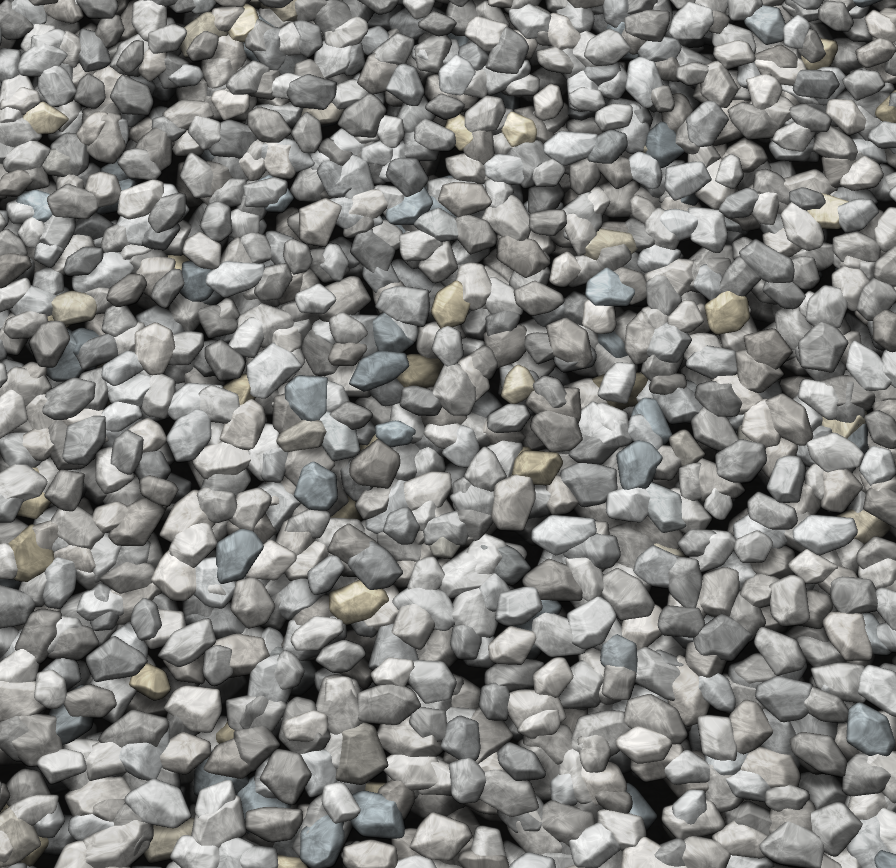
A Shadertoy shader for this texture:

```glsl
const float TAU = 6.28318;
const int SIDES = 7;
const int LAYERS = 3;
const int SAMPLES = 3;
const float MAX_RISE = 0.55;
const vec3 LIGHT = vec3(-0.24, 0.58, 0.78);
const vec3 COOL_TINT = vec3(0.985, 1.0, 1.0);
const vec3 WARM_TINT = vec3(1.02, 1.0, 0.965);
const vec3 TAN_TINT = vec3(1.05, 1.0, 0.86);
const vec3 SLATE_TINT = vec3(0.78, 0.83, 0.85);

struct Stone {
    float height;
    float edge;   // distance inside the outline
    vec2 slope;
    vec2 local;
    float seed;
};

float hash(vec2 p) {
    vec3 q = fract(p.xyx * 0.1031);
    q += dot(q, q.yzx + 33.33);
    return fract((q.x + q.y) * q.z);
}

vec2 direction(float a) {
    return vec2(cos(a), sin(a));
}

mat2 rotation(float a) {
    vec2 d = direction(a);
    return mat2(d.x, d.y, -d.y, d.x);
}

// Convex faceted stone: a tilted top cut by random side planes
Stone makeStone(vec2 p, float seed, float level, float grow) {
    float size = mix(0.35, 0.53, hash(vec2(seed, 1.7))) + grow;
    vec2 axis = direction(TAU * hash(vec2(seed, 2.3)));
    vec2 tilt = 0.75 * (vec2(hash(vec2(seed, 3.1)), hash(vec2(seed, 4.9))) - 0.5);
    Stone s = Stone(0.32 + dot(tilt, p), 1.0, tilt, p, seed);
    for (int i = 0; i < SIDES; i++) {
        float k = float(i);
        float jitter = hash(vec2(seed, k + 10.0));
        vec2 dir = direction(TAU * (k + 0.7 * jitter) / float(SIDES));
        float along = dot(dir, axis);
        float radius = size * (0.8 + 0.4 * along * along);
        radius *= 0.88 + 0.24 * fract(jitter * 37.0);
        float steep = mix(0.6, 2.3, fract(jitter * 91.0));
        float inside = radius - dot(dir, p);
        float plane = inside * steep + 0.03;
        // Rounded ridge between neighbouring facets
        float t = clamp(0.5 + (s.height - plane) / 0.16, 0.0, 1.0);
        s.height = mix(s.height, plane, t) - 0.08 * t * (1.0 - t);
        s.slope = mix(s.slope, -dir * steep, t);
        // Rounded corners of the outline
        float c = clamp(0.5 + (s.edge - inside) / 0.12, 0.0, 1.0);
        s.edge = mix(s.edge, inside, c) - 0.06 * c * (1.0 - c);
    }
    s.height += level + 25.0 * min(s.edge, 0.0);
    return s;
}

// Highest stone, from the top layer down, and the rough height toward the light
Stone topStone(vec2 p, out float blocker) {
    Stone best = Stone(-0.1, -1.0, vec2(0.0), p, 0.0);
    blocker = -0.1;
    vec2 towardLight = 0.15 * normalize(LIGHT.xy);
    for (int layer = LAYERS - 1; layer >= 0; layer--) {
        float l = float(layer);
        mat2 turn = rotation(0.45 + 0.75 * l);
        vec2 q = turn * p + 37.0 * l + 100.0;
        vec2 cell = floor(q);
        float grow = 0.05 * (2.0 - l);
        for (int n = 0; n < 9; n++) {
            vec2 id = cell + vec2(n % 3, n / 3) - 1.0;
            float seed = 500.0 * hash(id + 71.0 * l);
            vec2 jitter = vec2(hash(vec2(seed, 5.5)), hash(vec2(seed, 6.5))) - 0.5;
            vec2 local = (q - id - 0.5 - 0.6 * jitter) * turn;
            if (dot(local, local) > 0.8) continue;
            float level = 0.27 * l + 0.4 * hash(vec2(seed, 7.5));
            float dome = 1.3 * (0.46 + grow - length(local + towardLight));
            blocker = max(blocker, level + min(dome, 0.3));
            if (level + MAX_RISE < best.height) continue;
            Stone s = makeStone(local, seed, level, grow);
            if (s.height > best.height) best = s;
        }
    }
    return best;
}

// Layered, warped sines for mineral mottling
float mottle(vec2 p) {
    mat2 turn = 1.8 * rotation(1.1);
    float sum = 0.0, amp = 0.5;
    for (int i = 0; i < 4; i++) {
        p = turn * p + 0.9 * sin(p.yx * 1.3);
        sum += amp * sin(p.x) * sin(p.y);
        amp *= 0.8;
    }
    return sum;
}

vec3 stoneColor(float seed, float spots) {
    float tone = mix(0.57, 0.97, hash(vec2(seed, 41.0)));
    vec3 tint = mix(COOL_TINT, WARM_TINT, hash(vec2(seed, 42.0)));
    float rare = hash(vec2(seed, 43.0));
    tint = mix(tint, TAN_TINT, smoothstep(0.95, 0.99, rare));
    tint = mix(tint, SLATE_TINT, 1.0 - smoothstep(0.01, 0.06, rare));
    float vein = 1.0 - smoothstep(0.0, 0.08, abs(spots - 0.3));
    return tint * (tone * (1.0 + 0.16 * spots) + 0.04 * vein);
}

vec3 gravel(vec2 uv, float aspect) {
    // Stones shrink with distance toward the top
    vec2 p = vec2((uv.x - 0.5) * (16.0 + 6.5 * uv.y),
                  1.1 * aspect * uv.y * (16.0 + 3.25 * uv.y));
    float blocker;
    Stone s = topStone(p, blocker);
    float spots = mottle(rotation(s.seed) * s.local * vec2(5.0, 8.0) + s.seed);
    vec2 rough = 0.2 * vec2(spots, mottle(p * 5.0));
    vec3 normal = normalize(vec3(rough - s.slope, 1.0));
    float light = 0.37 + 0.74 * max(dot(normal, LIGHT), 0.0);
    float depth = mix(0.42, 1.0, smoothstep(0.0, 0.9, s.height));
    float rim = mix(0.35, 1.0, smoothstep(-0.04, 0.06, s.edge));
    float shadow = mix(1.0, 0.5, smoothstep(0.1, 0.5, blocker - s.height));
    vec3 color = stoneColor(s.seed, spots) * light * depth * rim * shadow;
    return min(color, 0.8 + 0.5 * (color - 0.8));
}

void mainImage(out vec4 fragColor, in vec2 fragCoord) {
    float aspect = iResolution.y / iResolution.x;
    vec3 sum = vec3(0.0);
    // Several samples per pixel smooth the outlines
    for (int i = 0; i < SAMPLES; i++) {
        vec2 offset = 0.33 * direction(TAU * float(i) / float(SAMPLES) + 0.3);
        sum += gravel((fragCoord + offset) / iResolution.xy, aspect);
    }
    fragColor = vec4(sum / float(SAMPLES), 1.0);
}
```
